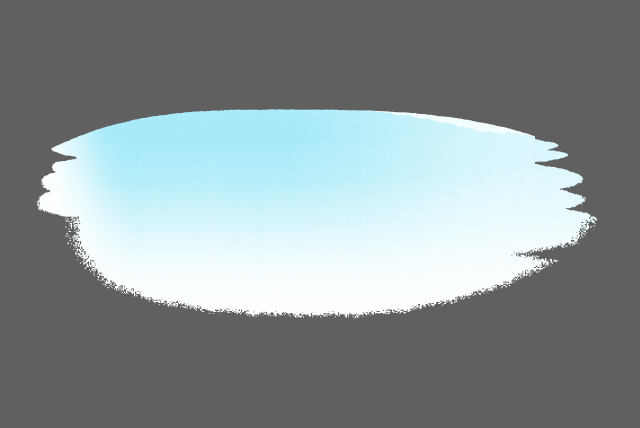
Give the GLSL for this background, as a WebGL 2 fragment shader.

```glsl
#version 300 es
precision highp float;
uniform vec2 u_resolution;
out vec4 outColor;

float hash(vec2 p) {
  p = fract(p * vec2(0.1031, 0.1137));
  p += dot(p, p.yx + 33.33);
  return fract((p.x + p.y) * p.x * 37.0);
}

// Layered sines for ragged outlines
float waves(float t) {
  return 0.5 * sin(t) + 0.3 * sin(2.3 * t + 1.7) + 0.2 * sin(5.1 * t + 0.6);
}

// Bristle marks: tip x, centre y, half height, taper depth
const vec4 leftMarks[4] = vec4[4](
  vec4(0.117, 0.660, 0.018, 0.020), vec4(0.121, 0.609, 0.014, 0.020),
  vec4(0.098, 0.574, 0.020, 0.020), vec4(0.088, 0.527, 0.022, 0.020));
const vec4 rightMarks[5] = vec4[5](
  vec4(1.305, 0.660, 0.012, 0.040), vec4(1.328, 0.637, 0.010, 0.030),
  vec4(1.363, 0.582, 0.022, 0.045), vec4(1.367, 0.533, 0.022, 0.050),
  vec4(1.381, 0.494, 0.014, 0.035));

float taper(float y, vec4 mark, float power) {
  return mark.w * pow(abs(y - mark.y) / mark.z, power);
}

float topEdge(float x) {
  float dx = abs(x - 0.66);
  return 0.744 - (x < 0.66 ? 0.58 : 0.30) * dx * dx * dx + 0.0006 * waves(x * 60.0);
}

// Depth inside the brush stroke, negative outside
float strokeDepth(vec2 p) {
  float depth;
  if (p.y > 0.494) {
    // Bristle ends on both sides
    float y = p.y + 0.0015 * waves(p.x * 90.0);
    float left = 0.178, right = 1.25;
    for (int i = 0; i < 4; i++)
      left = min(left, leftMarks[i].x + taper(y, leftMarks[i], 3.0));
    for (int i = 0; i < 5; i++)
      right = max(right, rightMarks[i].x - taper(y, rightMarks[i], 2.0));
    depth = min(p.x - left, right - p.x);
  } else {
    // Rounded belly with a different curve on each side
    bool onLeft = p.x < 0.8;
    float n = onLeft ? 2.8 : 1.75;
    vec2 q = vec2(abs(p.x - 0.8) / (onLeft ? 0.63 : 0.58), (0.5 - p.y) / 0.236);
    depth = 0.236 * (1.0 - pow(pow(q.x, n) + pow(q.y, n), 1.0 / n));
    depth += 0.003 * waves(p.x * 55.0);
    // Small split in the lower right
    depth = min(depth, abs(p.y - 0.406) - 0.2 * (p.x - 1.212));
  }
  depth = min(depth, topEdge(p.x) - p.y);
  // Dry, grainy rim, strongest below
  float grain = hash(floor(p * 380.0)) - 0.5;
  return depth + grain * mix(0.013, 0.001, smoothstep(0.45, 0.70, p.y));
}

vec3 washColor(vec2 p) {
  // Cyan pigment, thinning downward and to both sides
  float pigment = smoothstep(0.30, 0.68, p.y + 0.006 * waves(p.x * 9.0));
  pigment *= mix(1.0, 0.42, smoothstep(0.6, 1.25, p.x));
  pigment *= smoothstep(0.10, 0.30, p.x + 0.25 * (p.y - 0.6));
  // Soft horizontal strokes and faint vertical fibres
  pigment *= 1.0 + 0.05 * waves(p.y * 55.0 + 1.5 * sin(p.x * 3.0));
  pigment += 0.015 * waves(p.x * 85.0) * smoothstep(0.25, 0.45, p.y);
  // Bare torn paper along the upper right rim
  float tear = 0.08 * (p.x - 0.86) * smoothstep(1.26, 1.10, p.x)
             + 0.003 * waves(p.x * 130.0) * smoothstep(0.86, 0.92, p.x);
  float bare = smoothstep(-0.002, 0.002, tear - (topEdge(p.x) - p.y));
  pigment *= 1.0 - 0.8 * bare * smoothstep(0.85, 0.88, p.x);
  vec3 color = mix(vec3(0.99, 1.0, 1.0), vec3(0.66, 0.92, 0.975), clamp(pigment, 0.0, 1.0));
  return color + 0.012 * (hash(floor(p * 420.0) + 71.0) - 0.5);
}

void main() {
  vec2 p = gl_FragCoord.xy / u_resolution.y;
  // Average 3 x 3 samples for a smooth outline
  float coverage = 0.0;
  for (int i = 0; i < 9; i++) {
    vec2 offset = (vec2(i % 3, i / 3) - 1.0) / 3.0;
    coverage += step(0.0, strokeDepth(p + offset / u_resolution.y)) / 9.0;
  }
  outColor = vec4(mix(vec3(0.378), washColor(p), coverage), 1.0);
}
```
